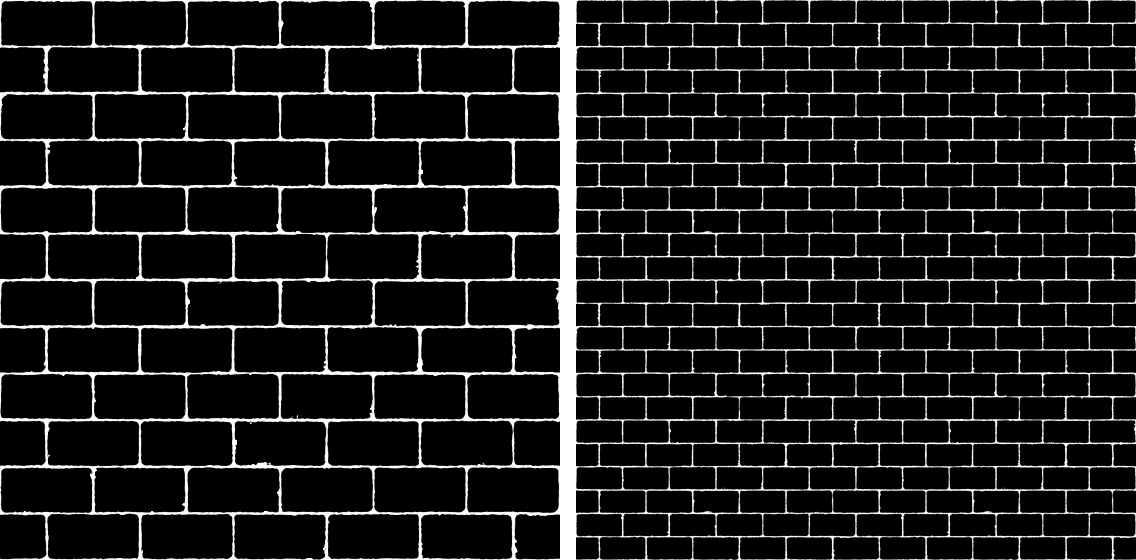
Left: one tile. Right: repeated 2 by 2.
Reproduce this texture procedurally as a WebGL 1 fragment shader.

```glsl
precision highp float;
uniform vec2 u_resolution;

#define COLUMNS 6.0
#define ROWS 12.0
#define HALF_JOINT 0.0022
#define SOFTNESS 0.0012
#define SHIFT 0.0005
#define WOBBLE 0.0018
#define GRAIN 0.0014
#define CHIP 0.006
#define MIN_RADIUS 0.005
#define MAX_RADIUS 0.011
#define BRICK_COLOR vec3(0.0)
#define MORTAR_COLOR vec3(0.99)

float hash(vec2 p) {
  vec3 q = fract(p.xyx * vec3(0.1031, 0.1030, 0.0973));
  q += dot(q, q.yzx + 33.33);
  return fract((q.x + q.y) * q.z);
}

float noise(vec2 p) {
  vec2 cell = floor(p);
  vec2 f = fract(p);
  f = f * f * (3.0 - 2.0 * f);
  float low = mix(hash(cell), hash(cell + vec2(1.0, 0.0)), f.x);
  float high = mix(hash(cell + vec2(0.0, 1.0)), hash(cell + vec2(1.0, 1.0)), f.x);
  return mix(low, high, f.y);
}

float roundedBox(vec2 p, vec2 halfSize, float radius) {
  vec2 q = abs(p) - halfSize + radius;
  return length(max(q, 0.0)) + min(max(q.x, q.y), 0.0) - radius;
}

// Signed distance to the worn outline of one brick; negative inside.
float wornBrick(vec2 p, vec2 id) {
  vec2 seed = 40.0 + id * vec2(37.0, 53.0);
  vec2 shift = SHIFT * (2.0 * vec2(hash(seed), hash(seed + 7.0)) - 1.0);
  float radius = mix(MIN_RADIUS, MAX_RADIUS, hash(seed + 3.0 * sign(p)));
  vec2 halfSize = 0.5 / vec2(COLUMNS, ROWS) - HALF_JOINT;
  float d = roundedBox(p - shift, halfSize, radius);

  // Slow waviness, fine roughness and a few crumbled spots
  float grain = noise(p * 230.0 + seed);
  float crumble = smoothstep(0.74, 0.96, noise(p * 38.0 + seed + 11.0));
  d += WOBBLE * (noise(p * 45.0 + seed + 19.0) - 0.5);
  d += GRAIN * (grain - 0.5);
  return d + CHIP * crumble * grain * grain;
}

void main() {
  vec2 uv = gl_FragCoord.xy / u_resolution;

  // Running bond: even courses are offset by half a brick
  vec2 grid = uv * vec2(COLUMNS, ROWS);
  float course = floor(grid.y);
  grid.x += 0.5 * (1.0 - mod(course, 2.0));
  vec2 id = vec2(mod(floor(grid.x), COLUMNS), course);
  vec2 local = (fract(grid) - 0.5) / vec2(COLUMNS, ROWS);

  float edge = max(SOFTNESS, 0.6 / min(u_resolution.x, u_resolution.y));
  float mortar = smoothstep(-edge, edge, wornBrick(local, id));
  gl_FragColor = vec4(mix(BRICK_COLOR, MORTAR_COLOR, mortar), 1.0);
}
```
